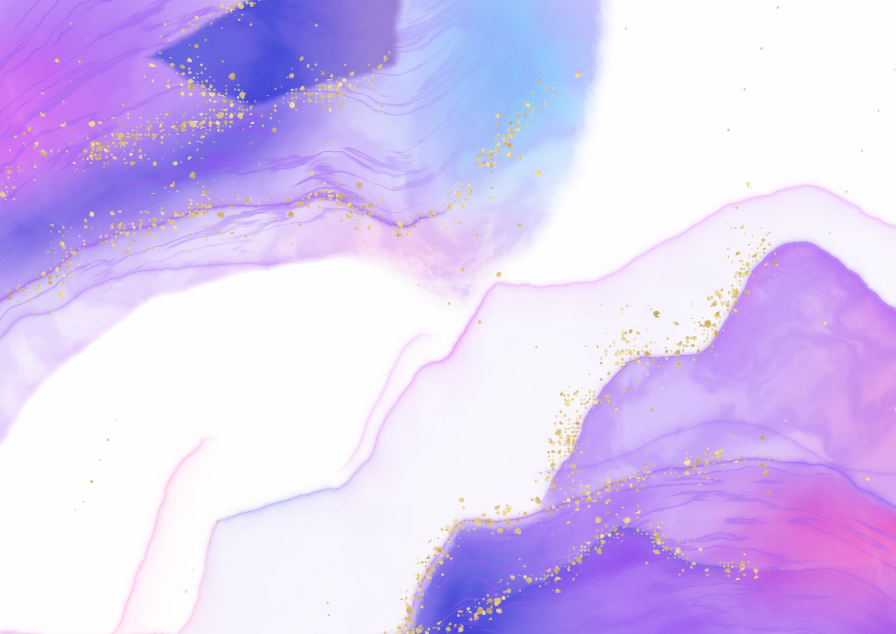
This background is drawn by a Shadertoy shader. Its source:

```glsl
// Alcohol-ink washes in violet, blue and pink with scattered gold leaf on white.
// Noise-bent height curves shape the fills, ink veins and density of the flakes.

const float HEIGHT = 5.44;
const vec3 INDIGO = vec3(.3, .32, .85);
const vec3 VIOLET = vec3(.62, .38, .95);
const vec3 MAGENTA = vec3(.87, .42, .95);
const vec3 PINK = vec3(.98, .55, .85);
const vec3 SKY = vec3(.53, .79, .99);
const vec3 LILAC = vec3(.88, .83, .99);
const vec3 PAPER = vec3(.995);

float hash(vec2 p) { return fract(sin(dot(p, vec2(127.1, 311.7))) * 43758.5); }

float noise(vec2 p) {
  vec2 i = floor(p), f = fract(p), e = vec2(0, 1);
  f *= f * (3. - 2. * f);
  return mix(mix(hash(i), hash(i + e.yx), f.x), mix(hash(i + e), hash(i + 1.), f.x), f.y);
}

float fbm(vec2 p) {
  float sum = 0., amp = .5;
  for (int i = 0; i < 5; i++) {
    sum += amp * noise(p);
    p = mat2(1.6, 1.2, -1.2, 1.6) * p + 3.7;
    amp *= .5;
  }
  return sum;
}

float bump(float x, float c, float w) { x = (x - c) / w; return exp(-x * x); }
float rise(float x, float a, float b) { return smoothstep(a, b, x); }
float span(float x, float a, float b) { return rise(x, a, a + .3) * (1. - rise(x, b - .3, b)); }
float near(float d, float w) { return exp(-abs(d) / w); }

// Approximate distance to an implicit curve, in canvas units
float toDist(float f) {
  float px = HEIGHT / iResolution.y;
  return f * px / max(length(vec2(dFdx(f), dFdy(f))), px * .5);
}

vec3 tint(vec3 col, vec3 ink, vec2 p, vec2 size, float a) {
  p /= size;
  return mix(col, ink, a * exp(-dot(p, p)));
}

// A crisp thread that bleeds on its positive side
vec3 vein(vec3 col, vec3 ink, float d, float a) {
  return mix(col, ink, a * (.7 * near(d, .018) + .3 * near(d, .12) * step(0., d)));
}

// Irregular gold flakes, one per grid cell
vec4 flakes(vec2 p, float density, float cell) {
  p /= cell;
  vec2 id = floor(p), f = fract(p) - .5;
  f -= .3 * (vec2(hash(id), hash(id + 17.)) - .5);
  float r = .22 * hash(id + 5.) + .25 * noise(p * 3.);
  float aa = HEIGHT / iResolution.y / cell;
  float a = (1. - rise(length(f), r - aa, r + aa)) * step(hash(id + 31.), density);
  return vec4(mix(vec3(.76, .62, .34), vec3(1, .94, .68), noise(p * 2.)), a);
}

void mainImage(out vec4 fragColor, in vec2 fragCoord) {
  vec2 p = HEIGHT * fragCoord / iResolution.y;
  vec2 q = p + .2 * (vec2(fbm(p * 1.8), fbm(p * 1.8 + 9.)) - .48);
  float x = q.x, y = q.y;
  float cloud = fbm(q * 1.5 + 2. * fbm(q));
  float contour = bump(cloud, .5, .12);

  // Folds of the upper wash
  float rim = toDist(y - 3.35 + 1.7 * exp(-.9 * x) + .6 * bump(x, 3.9, .5)
    - 2. * pow(max(x - 4., 0.) / 1.3, 5.));
  float foldA = y - 3.8 + exp(-x) + .25 * bump(x, 3.5, .45) - .9 * rise(x, 3.8, 4.8);
  float dA = toDist(foldA), dB = toDist(y - 4. - .23 * x - .3 * rise(x, 3.2, 3.45));
  float streak = fbm(vec2(x * .7, foldA * 5. - x * .6));
  float pool = max(max(y - 4.34 - .5 * x, 5.56 - .5 * x - y), max(3.8 + .32 * x - y, x - 3.42));

  // Colours of the upper wash
  vec3 top = mix(PAPER, LILAC, .35 + .65 * rise(dA, -.15, .2));
  top = tint(top, SKY, q - vec2(4.3, 4.9), vec2(.8, 1.1), .95);
  top = tint(top, PINK, q - vec2(3.5, 3.2), vec2(.9, .45), .4);
  top = tint(top, VIOLET, q - vec2(.6, 4.9), vec2(1.5, 1), .75);
  top = tint(top, MAGENTA, q - vec2(0, 4.4), vec2(1, .75), .95);
  float band = bump(y - .43 * x, 3.35, .4) * (1. - rise(x, 1.8, 3.6));
  top = mix(top, mix(INDIGO, VIOLET, .5 * streak), band * (.45 + .6 * streak));
  top = mix(top, VIOLET, .5 * bump(streak, .5, .025) * rise(dA, -.5, .1) * (1. - rise(x, 2.5, 4.5)));
  vec3 poolInk = mix(INDIGO, vec3(.55, .46, .82), rise(x, 2.4, 3.3));
  top = mix(top, poolInk, .92 * (1. - rise(pool, -.05, .04)));
  top = mix(top, PAPER, .45 * (cloud - .42));
  top = mix(top, VIOLET, .16 * contour);
  top = vein(top, VIOLET, dA, .8 * (1. - rise(x, 3.6, 4.)));
  top = vein(top, VIOLET, toDist(foldA + .28 + .1 * x), .45 * (1. - rise(x, 3., 3.3)));
  top = vein(top, MAGENTA, rim, .45 * (1. - rise(x, 2.2, 3.)));
  float soft = .06 + .5 * bump(x, 3.9, .6) + .25 * rise(x, 4.4, 5.);
  vec3 col = mix(PAPER, top, rise(rim, -.02, soft));

  // Pale veils between the washes
  float river = toDist(.95 * rise(x, 1.5, 1.9) + .3 * rise(x, 1.9, 2.9) + 1.1 * rise(x, 2.85, 3.75)
    + .65 * rise(x, 3.7, 4.3) + .85 * rise(x, 4.9, 6.9) - .4 * rise(x, 6.9, 7.8) - y);
  col = mix(col, LILAC, .22 * rise(river, -.01, .02) * (.4 + cloud));
  vec3 thread = mix(mix(PINK, INDIGO, rise(x, 1.6, 2.2)), MAGENTA, rise(x, 2.6, 3.5));
  col = vein(col, thread, river, .38 + .3 * bump(x, 3.9, .35));
  col = vein(col, MAGENTA, toDist(1.4 + 1.2 * rise(x, 2.85, 3.6) - y), .3 * span(x, 2.8, 3.8));
  col = vein(col, PINK, toDist(1.7 * rise(x, .9, 1.75) - y), .5 * span(x, .8, 1.9));

  // Folds and colours of the lower wash
  float ridge = toDist(1. + 1.4 * rise(x, 4.4, 5.5) + .95 * rise(x, 5.95, 6.75) - .6 * rise(x, 6.9, 7.9) - y);
  float foldC = rise(x, 3.3, 4.) + .5 * rise(x, 4.2, 6.2) - .45 * rise(x, 7., 7.9) - y;
  float dC = toDist(foldC), dD = toDist(.6 * rise(x, 3.6, 5.1) + .3 * bump(x, 5.4, .4) - y);
  float start = rise(x, 4.5, 4.8);
  vec3 veil = tint(LILAC, PINK, q - vec2(7.7, 2), vec2(.9, 1.2), .55);
  veil = mix(veil, MAGENTA, .6 * near(ridge, .18) * rise(x, 5.8, 6.6));
  veil = mix(veil, VIOLET, .3 * contour + .2 * (1. - cloud));
  col = mix(col, veil, rise(ridge, -.01, .03) * start);
  col = vein(col, VIOLET, ridge, .75 * start);
  col = vein(col, VIOLET, toDist(1.35 + .5 * bump(x, 6.2, .9) - y), .35 * start);
  float grain = fbm(vec2(x * .8, foldC * 6.));
  vec3 low = mix(LILAC, VIOLET, .3 + .45 * grain + .35 * rise(dD, -.01, .03));
  low = tint(low, vec3(.93, .34, .78), q - vec2(7.7, .8), vec2(1.3, .65), .9);
  low = tint(low, INDIGO, q - vec2(4, .1), vec2(.75), .9);
  low = mix(low, PAPER, .5 * (cloud - .4));
  low = mix(low, VIOLET, .4 * bump(grain, .5, .03));
  low = vein(low, INDIGO, dD, .6 * span(x, 3.6, 6.5));
  col = vein(mix(col, low, rise(dC, -.01, .1)), VIOLET, dC, .75 * rise(x, 3.3, 3.6));

  // Gold leaf gathered along the folds
  float gold = max(near(dA, .07) * span(x, 0., 4.8), near(dB, .08) * (1. - rise(x, 3.2, 3.5)));
  gold = max(gold, near(pool, .07) * span(x, 1.1, 2.5));
  gold = max(gold, near(ridge + .06, .09) * span(x, 4.5, 6.8));
  gold = max(gold, near(min(abs(dC), abs(dD)), .06) * span(x, 3.2, 6.8));
  gold *= .16 + .6 * rise(noise(p * 3.5), .3, .75);
  for (float i = 0.; i < 3.; i++) {
    vec4 leaf = flakes(p + i * 2.3, gold, .035 + .025 * i);
    col = mix(col, leaf.rgb, leaf.a * .9);
  }
  fragColor = vec4(col, 1);
}
```
